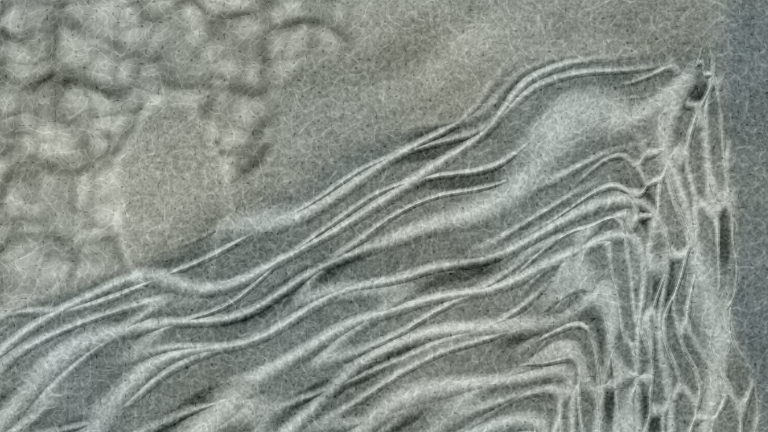
A WebGL 2 fragment shader for this texture:

```glsl
#version 300 es
precision highp float;

uniform vec2 u_resolution;
out vec4 fragColor;

vec2 hash2(vec2 p) {
    vec3 q = fract(p.xyx * vec3(0.1031, 0.1030, 0.0973));
    q += dot(q, q.yzx + 33.33);
    return fract((q.xx + q.yz) * q.zy);
}

float corner(vec2 cell, vec2 offset) {
    float angle = 6.2832 * hash2(cell).x;
    return dot(vec2(cos(angle), sin(angle)), offset);
}

float gradientNoise(vec2 p) {
    vec2 i = floor(p), f = fract(p), e = vec2(1.0, 0.0);
    vec2 w = f * f * f * (f * (f * 6.0 - 15.0) + 10.0);
    float low = mix(corner(i, f), corner(i + e, f - e), w.x);
    float high = mix(corner(i + e.yx, f - e.yx), corner(i + 1.0, f - 1.0), w.x);
    return 1.4 * mix(low, high, w.y);
}

float fbm(vec2 p, int octaves) {
    float sum = 0.0, gain = 0.6;
    for (int i = 0; i < octaves; i++) {
        sum += gain * gradientNoise(p);
        p = mat2(1.6, 1.2, -1.2, 1.6) * p + 7.3;
        gain *= 0.55;
    }
    return sum;
}

// Distances to the nearest and second nearest cell centre
vec2 cellDistances(vec2 p) {
    vec2 i = floor(p), f = fract(p), best = vec2(8.0);
    for (int y = -1; y <= 1; y++)
    for (int x = -1; x <= 1; x++) {
        vec2 o = vec2(x, y);
        float d = length(o + 0.1 + 0.8 * hash2(i + o) - f);
        best = d < best.x ? vec2(d, best.x) : vec2(best.x, min(best.y, d));
    }
    return best;
}

float fibres(vec2 p, float width) {
    return 1.0 - smoothstep(0.0, width, abs(gradientNoise(p)));
}

// Folded coordinates: x along the ribs, y across them, z from the hinge
vec3 foldSpace(vec2 p) {
    p += 0.045 * vec2(gradientNoise(p * 3.1), gradientNoise(p * 3.1 + 19.0));
    float d = p.x - 1.27 - 0.42 * p.y;
    float along = d + p.y * mix(0.45, -0.9, smoothstep(-0.12, 0.12, d));
    float across = p.y + 0.7 * d + 1.3 * sqrt(d * d + 0.0036);
    return vec3(along, across, d);
}

float ribMask(vec3 fold) {
    float limit = mix(1.06, 0.92, smoothstep(-0.5, 0.1, fold.z));
    return 1.0 - smoothstep(limit - 0.02, limit + 0.05, fold.y);
}

float hollow(vec2 p) {
    vec2 q = (p - vec2(0.4, 0.53)) / vec2(0.13, 0.25);
    return length(q) + 0.2 * gradientNoise(p * 7.0);
}

float rubbleMask(vec2 p) {
    float edge = 0.52 + 0.6 * (p.y - 0.47) - p.x + 0.09 * gradientNoise(p * 5.0);
    float floorEdge = p.y - 0.28 - 0.36 * p.x + 0.07 * gradientNoise(p * 6.0 + 4.0);
    return smoothstep(-0.02, 0.04, edge) * smoothstep(-0.02, 0.05, floorEdge)
         * smoothstep(0.85, 1.05, hollow(p));
}

float ribHeight(vec3 fold) {
    vec2 q = fold.xy;
    float band = q.y * 7.0 + 1.3 * gradientNoise(q * vec2(1.6, 2.6));
    float ridge = 1.0 - smoothstep(0.0, 0.24, abs(fract(band) - 0.5));
    vec2 c = cellDistances(q * vec2(4.0, 13.0) + 0.5 * gradientNoise(q * 5.0));
    float wall = 1.0 - smoothstep(0.02, 0.3, c.y - c.x);
    float loops = 1.0 - smoothstep(0.0, 0.2, abs(gradientNoise(q * vec2(2.2, 9.0) + 3.0)));
    float cellular = smoothstep(-0.3, 0.0, fold.z + 0.3 * gradientNoise(q * 3.0));
    return max(ridge, max(wall * cellular, 0.75 * loops * (1.0 - cellular)));
}

float rubbleHeight(vec2 p) {
    vec2 q = p + 0.025 * vec2(gradientNoise(p * 9.0), gradientNoise(p * 9.0 + 31.0));
    vec2 large = cellDistances(q * 6.5), small = cellDistances(q * 15.0 + 5.0);
    float domes = smoothstep(0.0, 0.3, large.y - large.x) * (1.0 - 0.5 * large.x);
    return 0.6 * domes + 0.55 * smoothstep(0.7, 0.1, small.x) - 0.1;
}

float relief(vec2 p) {
    vec3 fold = foldSpace(p);
    float slab = 0.42 + 0.45 * gradientNoise(fold.xy * vec2(1.5, 6.0)) * smoothstep(0.2, -0.2, fold.z);
    float h = mix(slab, ribHeight(fold), ribMask(fold));
    h = mix(h, rubbleHeight(p), rubbleMask(p));
    float rim = hollow(p) - 0.95;
    h += 0.35 * exp(-rim * rim * 90.0);
    return h + 0.22 * fbm(p * 14.0, 3);
}

void main() {
    vec2 p = gl_FragCoord.xy / u_resolution.y;
    vec3 fold = foldSpace(p);
    float ribs = ribMask(fold), rubble = rubbleMask(p);

    // Raking light over the relief
    float h = relief(p), e = 0.0035;
    vec2 slope = 0.024 * vec2(relief(p + vec2(e, 0.0)) - h, relief(p + vec2(0.0, e)) - h) / e;
    float light = clamp(-dot(slope, vec2(-0.55, 0.83)), -1.4, 1.4);
    float tone = 0.56 + 0.085 * light + 0.23 * (h - 0.4);

    // Dark grooves, pits and the bare slab
    float groove = smoothstep(0.22, 0.5, gradientNoise(fold.xy * vec2(2.4, 10.0) + 8.0));
    tone -= 0.17 * groove * ribs * (1.0 - 0.7 * h);
    tone -= 0.2 * rubble * smoothstep(0.15, 0.55, fbm(p * 7.0 + 2.0, 3));
    float slab = (1.0 - ribs) * smoothstep(-0.06, 0.08, fold.z);
    tone -= 0.1 * slab;

    // Pale mineral web and fine grain
    vec2 bent = p + 0.02 * gradientNoise(p * 12.0);
    float web = fibres(bent * 17.0, 0.1) + fibres(bent.yx * 34.0 + 6.0, 0.14);
    tone += 0.055 * (web - 0.35);
    float grain = gradientNoise(p * 75.0) + gradientNoise(p * 145.0 + 9.0);
    tone += 0.07 * grain * (1.0 - 0.4 * rubble) + 0.09 * fbm(p * 3.0 + 11.0, 3);
    tone -= 0.12 * smoothstep(0.45, 0.75, gradientNoise(p * 105.0 + 40.0));

    // Grey-green stone with warm and cool stains
    float warmth = 0.02 * gradientNoise(p * 2.5 + 5.0) + 0.014 * (1.0 - ribs) - 0.03 * slab;
    tone = clamp(tone, 0.1, 0.84);
    vec3 colour = tone + vec3(-0.015, 0.014, -0.008) + warmth * vec3(0.7, 0.1, -0.9);
    fragColor = vec4(colour, 1.0);
}
```
